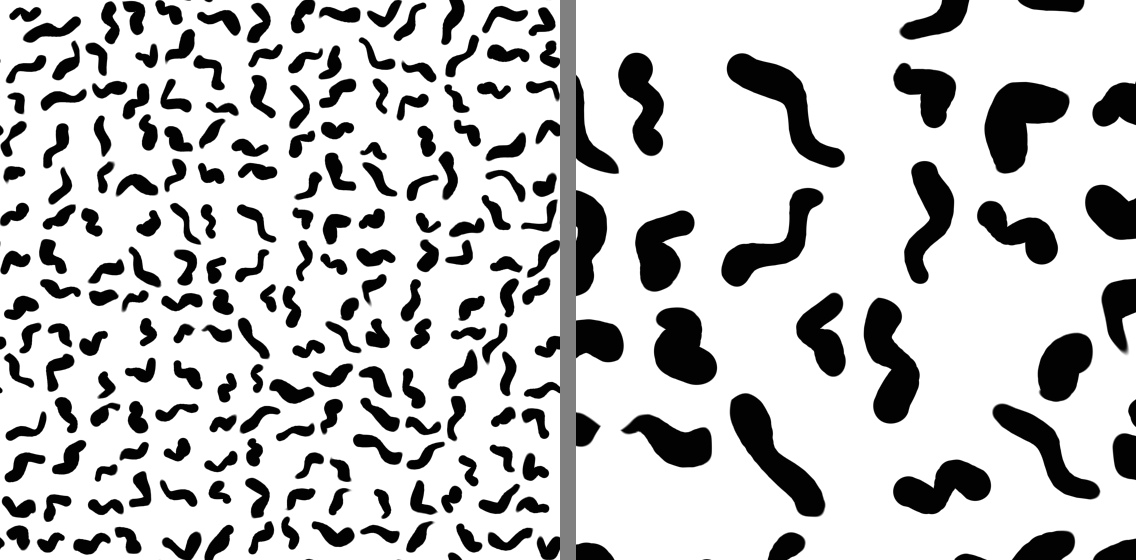
Left, the full canvas; right, a detail of the centre.
Write a Shadertoy shader that draws this pattern.

```glsl
// Short black squiggles scattered on white, tiling in both directions.
// Each cell of a wrapped grid owns one bent stroke; a cellular partition
// around the stroke cores trims neighbours so that they never touch.

const float CELLS = 14.0;
const float PI = 3.14159;

// Three random values per cell, wrapped at the canvas edge.
vec3 hashCell(vec2 cell, float salt) {
    vec2 p = mod(cell, CELLS) + salt;
    vec3 q = fract(p.xyx * vec3(0.1031, 0.1030, 0.0973));
    q += dot(q, q.yzx + 33.33);
    return fract((q.xxy + q.yzz) * q.zyx);
}

float halfLength(vec2 cell) {
    return mix(0.22, 0.62, hashCell(cell, 41.7).x);
}

// Position relative to a stroke: x along it, y across it.
vec2 toStroke(vec2 p, vec2 cell) {
    vec3 h = hashCell(cell, 7.3);
    vec2 centre = cell + 0.5 + 0.56 * (h.xy - 0.5);
    float angle = PI * h.z;
    angle -= 0.15 * sin(2.0 * (angle - 0.6));   // favours rising diagonals
    float c = cos(angle), s = sin(angle);
    return mat2(c, -s, s, c) * (p - centre);
}

// Distance to the straight core that claims space for a stroke.
float coreDistance(vec2 p, float reach) {
    return length(vec2(max(abs(p.x) - reach, 0.0), p.y));
}

// Centre line of a stroke for t in -1..1: an arc or hook plus a wave.
vec2 spine(float t, float len, float bend, float phase) {
    float arc = bend * (sqrt(t * t + 0.06) - 0.55);
    return vec2(len * t, arc + 0.085 * sin(4.0 * t + phase));
}

// Distance to a bent stroke whose thickness swells and tapers.
float strokeDistance(vec2 p, vec2 cell) {
    vec3 h = hashCell(cell, 83.1);
    float len = halfLength(cell);
    float b = 2.0 * h.x - 1.0;
    float bend = 0.2 * b + 0.3 * b * b * b;
    float phase = 2.0 * PI * h.y;
    float radius = mix(0.105, 0.165, h.z);

    float d = 9.0;
    vec2 a = spine(-1.0, len, bend, phase);
    for (int i = 0; i < 14; i++) {
        float t = float(i) / 7.0 - 1.0;
        vec2 e = spine(t + 1.0 / 7.0, len, bend, phase);
        vec2 ab = e - a;
        float k = clamp(dot(p - a, ab) / dot(ab, ab), 0.0, 1.0);
        float u = t + k / 7.0;
        float swell = 0.94 + 0.24 * sin(2.6 * u + 5.0 * phase)
                    + 0.08 * sin(7.0 * u + 3.0 * phase);
        d = min(d, length(p - a - ab * k) - radius * swell);
        a = e;
    }
    return d;
}

float smoothMax(float a, float b, float k) {
    float h = max(k - abs(a - b), 0.0) / k;
    return max(a, b) + 0.25 * k * h * h;
}

void mainImage(out vec4 fragColor, in vec2 fragCoord) {
    vec2 p = fragCoord / iResolution.xy * CELLS;
    vec2 base = floor(p);

    // Nearest and second nearest stroke cores.
    float nearest = 9.0, second = 9.0;
    vec2 owner = base;
    for (int j = -2; j <= 2; j++) {
        for (int i = -2; i <= 2; i++) {
            vec2 cell = base + vec2(i, j);
            float d = coreDistance(toStroke(p, cell), 0.55 * halfLength(cell));
            if (d < nearest) {
                second = nearest;
                nearest = d;
                owner = cell;
            } else {
                second = min(second, d);
            }
        }
    }

    // Trim the stroke with a rounded gap along its border.
    float border = 0.5 * (second - nearest);
    float shape = strokeDistance(toStroke(p, owner), owner);
    shape = smoothMax(shape, 0.075 - border, 0.12);

    // Ink on paper with an edge about one pixel wide.
    float pixel = CELLS / iResolution.y;
    float ink = 1.0 - smoothstep(-0.75 * pixel, 0.75 * pixel, shape);
    vec3 paperColor = vec3(1.0);
    vec3 inkColor = vec3(0.008);
    fragColor = vec4(mix(paperColor, inkColor, ink), 1.0);
}
```
